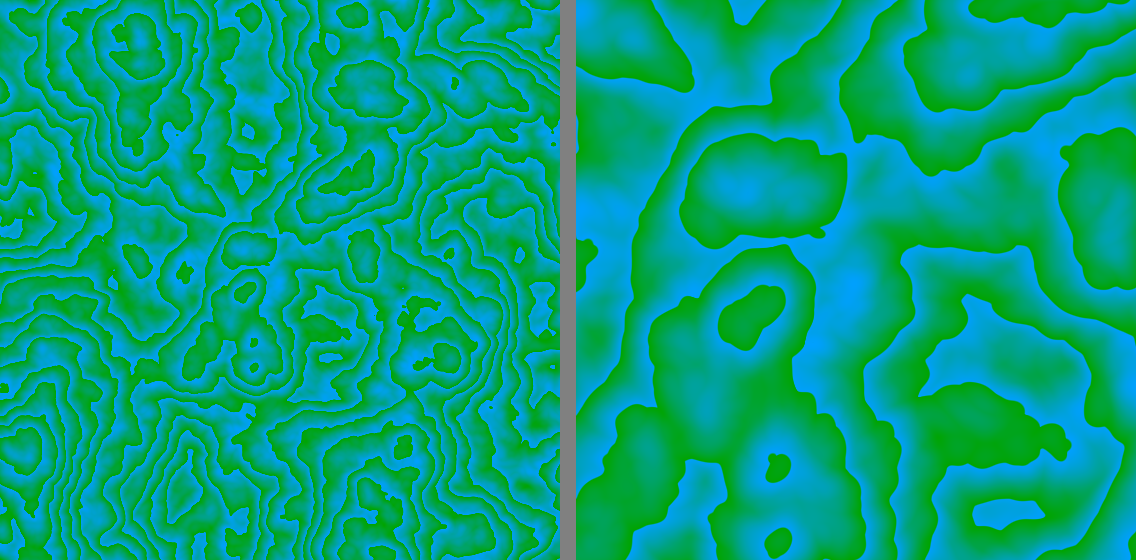
Left, the full canvas; right, a detail of the centre.
This texture is drawn by a three.js fragment shader. Its source:

```glsl
// Draws a hilly height field as repeating green-to-blue contour bands.

#define BASE_CELLS 3.1      // broad hills across the canvas
#define OCTAVES 5
#define PERSISTENCE 0.4     // strength of each finer layer
#define BANDS 9.5           // colour cycles per unit of height
#define CREASE_SOFTNESS 0.03
#define EDGE_WIDTH 0.001    // width of the band edge on the canvas
#define SEED vec2(19.4, 7.7)
#define LOW_COLOR vec3(0.0, 0.645, 0.0)
#define HIGH_COLOR vec3(0.0, 0.628, 1.0)

varying vec2 vUv;

float hash(vec2 cell) {
  vec3 q = fract(cell.xyx * vec3(0.1031, 0.1030, 0.0973));
  q += dot(q, q.yzx + 33.33);
  return fract((q.x + q.y) * q.z);
}

// Unit gradient of a lattice corner, projected on the offset from it.
float cornerSlope(vec2 cell, vec2 offset) {
  float angle = 6.28319 * hash(cell);
  return dot(vec2(cos(angle), sin(angle)), offset);
}

float gradientNoise(vec2 p) {
  vec2 cell = floor(p);
  vec2 f = p - cell;
  vec2 fade = f * f * f * (f * (f * 6.0 - 15.0) + 10.0);
  vec2 right = vec2(1.0, 0.0);
  vec2 up = vec2(0.0, 1.0);
  float bottom = mix(cornerSlope(cell, f),
                     cornerSlope(cell + right, f - right), fade.x);
  float top = mix(cornerSlope(cell + up, f - up),
                  cornerSlope(cell + 1.0, f - 1.0), fade.x);
  return mix(bottom, top, fade.y);
}

// Broad smooth hills plus finer rounded bumps with creased valleys.
float terrainHeight(vec2 uv) {
  vec2 p = uv * BASE_CELLS + SEED;
  float height = gradientNoise(p);
  float amplitude = 1.0;
  for (int i = 1; i < OCTAVES; i++) {
    p = p * 2.0 + vec2(17.3, 5.9);
    amplitude *= PERSISTENCE;
    float n = gradientNoise(p);
    height += amplitude * sqrt(n * n + CREASE_SOFTNESS * CREASE_SOFTNESS);
  }
  return height;
}

void main() {
  float level = BANDS * terrainHeight(vUv);

  // Local steepness keeps the band edge equally thin on any slope.
  float levelRight = BANDS * terrainHeight(vUv + vec2(EDGE_WIDTH, 0.0));
  float levelUp = BANDS * terrainHeight(vUv + vec2(0.0, EDGE_WIDTH));
  float edge = clamp(length(vec2(levelRight, levelUp) - level), 0.001, 0.5);

  // Sawtooth bands: a slow rise, then a sharp smoothed drop.
  float phase = fract(level);
  float band = phase * (1.0 - smoothstep(1.0 - edge, 1.0, phase));

  gl_FragColor = vec4(mix(LOW_COLOR, HIGH_COLOR, band), 1.0);
}
```
